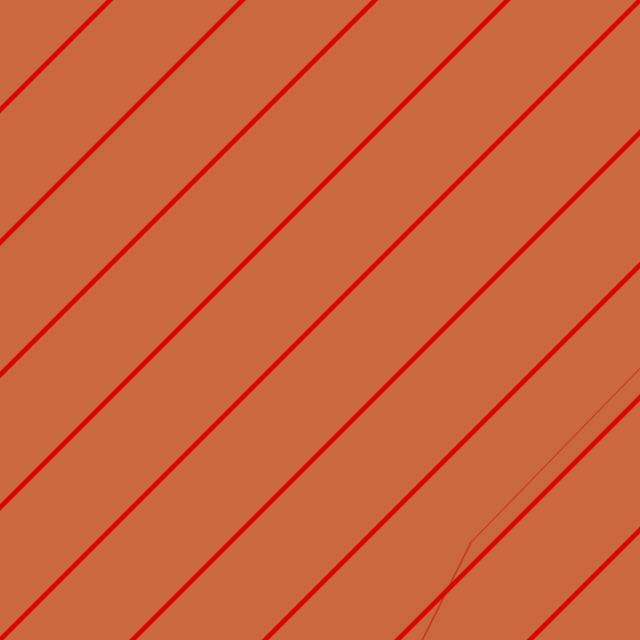
A Shadertoy shader for this pattern:

```glsl
// Thin red diagonal stripes on terracotta, with one fine bent scratch at the lower right.

float segmentDistance(vec2 p, vec2 a, vec2 b) {
    vec2 ap = p - a, ab = b - a;
    return length(ap - ab * clamp(dot(ap, ab) / dot(ab, ab), 0.0, 1.0));
}

// Antialiased coverage of a line with the given full width
float lineCoverage(float dist, float width, float pixel) {
    return smoothstep(-pixel, pixel, 0.5 * width - dist);
}

void mainImage(out vec4 fragColor, in vec2 fragCoord) {
    vec2 uv = fragCoord / iResolution.xy;
    float pixel = 1.0 / min(iResolution.x, iResolution.y);

    // Stripes rising at 45 degrees, one of them through both corners
    float spacing = 0.207;
    float offset = (fract((uv.y - uv.x) / spacing + 0.5) - 0.5) * spacing;
    float stripes = lineCoverage(abs(offset) * sqrt(0.5), 0.0073, pixel);

    // Fine scratch: a faint upper arm and a slightly heavier lower arm
    vec2 bend = vec2(0.7357, 0.1523);
    float upper = lineCoverage(segmentDistance(uv, bend, vec2(1.02, 0.445)), 0.0018, pixel);
    float lower = lineCoverage(segmentDistance(uv, bend, vec2(0.650, -0.020)), 0.0024, pixel);
    float scratch = max(0.65 * upper, 0.75 * lower);

    vec3 color = vec3(0.792, 0.412, 0.247);
    color = mix(color, vec3(0.76, 0.14, 0.04), scratch);
    color = mix(color, vec3(0.85, 0.01, 0.01), stripes);
    fragColor = vec4(color, 1.0);
}
```
